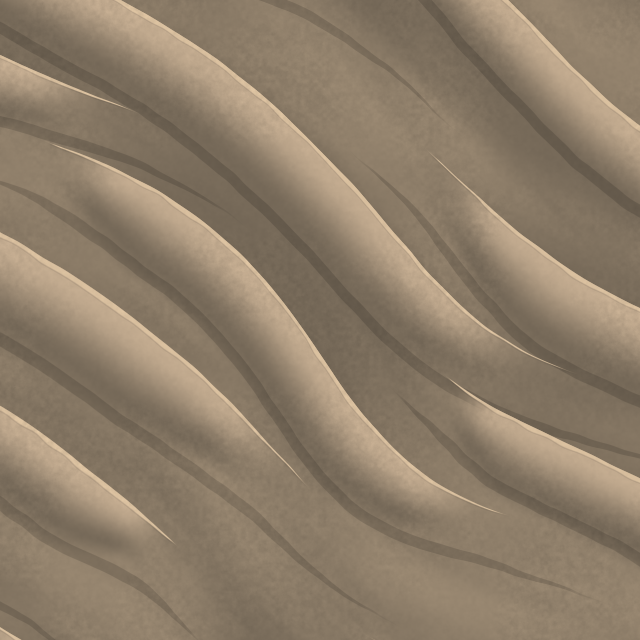
Write a WebGL 2 fragment shader that draws this pattern.

```glsl
#version 300 es
precision highp float;
// Wind-blown sand: long tapering diagonal ridges with bright crests and dark furrows.

uniform vec2 u_resolution;
out vec4 fragColor;

const vec3 SHADE = vec3(0.46, 0.41, 0.345);
const vec3 SAND  = vec3(0.61, 0.54, 0.45);
const vec3 LIGHT = vec3(0.76, 0.668, 0.56);
const vec3 CREST = vec3(0.85, 0.75, 0.62);

float hash(vec2 c) {
    vec3 q = fract(c.xyx * 0.1031);
    q += dot(q, q.yzx + 33.33);
    return fract((q.x + q.y) * q.z);
}

float noise(vec2 p) {
    vec2 i = floor(p), f = fract(p);
    f = f * f * (3.0 - 2.0 * f);
    return mix(mix(hash(i), hash(i + vec2(1, 0)), f.x),
               mix(hash(i + vec2(0, 1)), hash(i + vec2(1, 1)), f.x), f.y);
}

float fbm(vec2 p) {
    float sum = 0.0, amp = 0.53;
    for (int k = 0; k < 4; k++) {
        sum += amp * noise(p);
        p = mat2(1.6, 1.2, -1.2, 1.6) * p + 7.3;
        amp *= 0.5;
    }
    return sum;
}

// Rises from 0 over [a, b], falls back over [c, d].
float taper(float a, float b, float c, float d, float x) {
    return smoothstep(a, b, x) * (1.0 - smoothstep(c, d, x));
}

// Paints the ridge of one lane over the sand; along and across are ridge axes.
vec3 paintRidge(vec3 col, float lane, float along, float across, float px) {
    // One ridge of random length in each cell; lanes are staggered evenly
    float q = along / 2.0 + fract(lane * 0.618 + 0.2);
    vec2 id = vec2(lane, floor(q));
    float len = mix(0.2, 0.73, pow(hash(id + 11.0), 0.4));
    float start = 0.1 * len + hash(id + 23.0) * (1.0 - 1.35 * len);
    float x = (fract(q) - start) / len;
    float body = taper(0.0, 0.28, 0.68, 1.0, x);

    // Depth below the crest, which bends in an S and wavers like a brush stroke
    float crestAt = lane * 0.128 + 0.04 * (hash(id + 37.0) - 0.5)
                  + 0.03 * len * sin(6.2832 * x)
                  + 0.002 * (noise(vec2(along * 24.0, lane * 9.0)) - 0.5);
    float d = crestAt - across;
    float edge = smoothstep(-px, px, d);

    // Soft shade behind the crest, then the lit slope fading into shadow
    col *= 1.0 - 0.08 * body * (1.0 - edge) * exp(min(d, 0.0) * 28.0);
    float width = 0.122 * mix(0.6, 1.0, len / 0.73) * (0.45 + 0.55 * body);
    float t = d / width;
    vec3 slope = mix(LIGHT, SHADE, smoothstep(0.1, 1.0, t));
    float cover = edge * smoothstep(0.0, 0.6, body) * (1.0 - smoothstep(0.9, 1.4, t));
    col = mix(col, slope, cover);

    // Furrow stroke, running on past both ends of the ridge
    float stroke = taper(-0.1, 0.15, 0.9, 1.24, x);
    float furrowAt = 0.115 * mix(0.75, 1.0, len / 0.73) * (0.65 + 0.35 * body)
                   + 0.025 * hash(id + 53.0)
                   + 0.005 * (noise(vec2(along * 9.0, lane * 5.0 + 3.0)) - 0.5)
                   + 0.002 * (noise(vec2(along * 40.0, lane)) - 0.5);
    float halfWidth = 0.0088 * stroke;
    float furrow = 1.0 - smoothstep(-px, px, abs(d - furrowAt) - halfWidth);
    col *= 1.0 - 0.14 * furrow * smoothstep(0.0, 0.3, stroke);

    // Thin bright crest line, with a fainter second stroke just below it
    float thick = 0.0058 * sqrt(body) * (0.7 + 0.6 * noise(vec2(along * 35.0, lane)));
    float ink = smoothstep(0.0, 0.05, body);
    float line = edge * (1.0 - smoothstep(-px, px, d - thick));
    float echo = 1.0 - smoothstep(0.0, 1.5 * px, abs(d - thick - 0.0015));
    col *= 1.0 - 0.06 * ink * echo;
    return mix(col, CREST, line * ink);
}

void main() {
    vec2 p = gl_FragCoord.xy / u_resolution.y;
    float px = max(0.7 / u_resolution.y, 0.0009);

    // Ridge axes: along runs down to the right, across up to the right.
    // Ridges sweep in shallow, fall steeply mid-way and level out again.
    float along = dot(p, vec2(0.815, -0.58));
    float across = dot(p, vec2(0.58, 0.815));
    float meander = noise(vec2(along * 2.4, across * 1.5) + 4.0) - 0.5;
    float bent = across + 0.05 * meander + 0.028 * sin(6.0 * (along - 0.12) + 1.2 * (across - 0.7));

    // Valley floor in broad streaks of shade
    float streak = fbm(vec2(along * 1.6, bent * 7.0) + 19.0);
    vec3 col = mix(SHADE, SAND, smoothstep(0.12, 0.85, streak));

    // Nearer ridges, to the lower left, cover the farther ones
    for (int lane = 13; lane >= -2; lane--)
        col = paintRidge(col, float(lane), along, bent, px);

    // Patchy fine sand grain
    float patches = smoothstep(0.35, 0.7, fbm(p * 7.0));
    col *= 1.0 + mix(0.05, 0.14, patches) * (fbm(p * 150.0) - 0.5);
    fragColor = vec4(col, 1.0);
}
```
